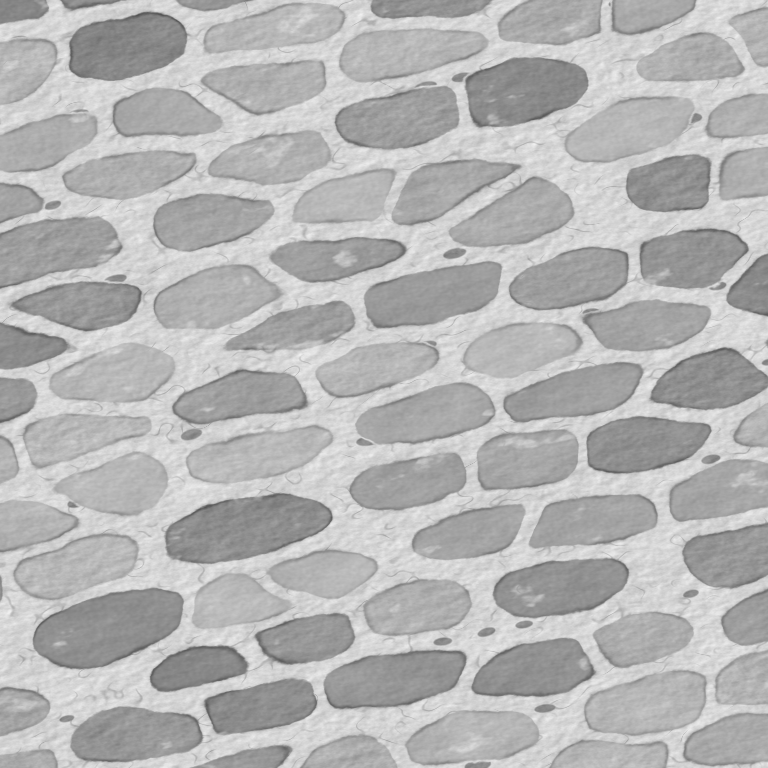
A Shadertoy shader for this texture:

```glsl
const float TILT = 0.2;                    // lean of the courses, radians
const vec2  CELL = vec2(0.180, 0.080);     // room for one stone
const vec2  JITTER = vec2(0.68, 0.50);
const float GAP_MIN = 0.005;               // half width of the joints
const float GAP_VARY = 0.008;
const float CORNER = 0.018;                // corner rounding
const float EDGE_SOFT = 0.0014;
const float STONE_DARK = 0.51;
const float STONE_LIGHT = 0.735;
const float MORTAR_TONE = 0.835;
const float OUTLINE_DEPTH = 0.17;
const float OUTLINE_WIDTH = 0.0026;
const float PEBBLE_CELL = 0.055;
const float PEBBLE_SHARE = 0.13;

vec2 hash2(vec2 p) {
    vec3 q = fract(vec3(p.xyx) * vec3(0.1031, 0.1030, 0.0973));
    q += dot(q, q.yzx + 33.33);
    return fract((q.xx + q.yz) * q.zy);
}

mat2 rotate(float a) {
    float c = cos(a), s = sin(a);
    return mat2(c, -s, s, c);
}

float gradientNoise(vec2 p) {
    vec2 i = floor(p), f = fract(p);
    vec2 u = f * f * f * (f * (f * 6.0 - 15.0) + 10.0);
    vec2 o = vec2(0.0, 1.0);
    float a = dot(hash2(i) * 2.0 - 1.0, f);
    float b = dot(hash2(i + o.yx) * 2.0 - 1.0, f - o.yx);
    float c = dot(hash2(i + o.xy) * 2.0 - 1.0, f - o.xy);
    float d = dot(hash2(i + o.yy) * 2.0 - 1.0, f - o.yy);
    return mix(mix(a, b, u.x), mix(c, d, u.x), u.y);
}

float fbm(vec2 p) {
    float sum = 0.0, amp = 0.6;
    for (int k = 0; k < 4; k++) {
        sum += amp * gradientNoise(p);
        p = rotate(0.3) * p * 2.03 + 17.3;
        amp *= 0.55;
    }
    return sum;
}

float smoothMin(float a, float b, float k) {
    float h = max(k - abs(a - b), 0.0) / k;
    return min(a, b) - 0.25 * h * h * k;
}

// Depth inside an ellipse, positive inside
float ellipseDepth(vec2 q, vec2 r) {
    float k = length(q / r);
    return k * (1.0 - k) / max(length(q / (r * r)), 0.001);
}

// Centre of a stone, each row slid sideways by its own amount
vec2 stoneCentre(vec2 id) {
    float slide = hash2(vec2(id.y, 7.0)).x;
    return id + 0.5 + (hash2(id + 40.0) - 0.5) * JITTER + vec2(slide, 0.0);
}

vec2 cellAt(vec2 g, float dx, float dy) {
    float row = floor(g.y) + dy;
    return vec2(floor(g.x - hash2(vec2(row, 7.0)).x) + dx, row);
}

// Depth inside the nearest stone in canvas units; also gives its id
float stoneDepth(vec2 p, out vec2 stoneId) {
    vec2 g = p / CELL, centre = vec2(0.0);
    float nearest = 1e5;
    for (float y = -1.0; y <= 1.0; y++)
    for (float x = -2.0; x <= 2.0; x++) {
        vec2 id = cellAt(g, x, y), c = stoneCentre(id);
        float d = dot(c - g, c - g);
        if (d < nearest) { nearest = d; stoneId = id; centre = c; }
    }
    float border = 1.0;
    for (float y = -2.0; y <= 2.0; y++)
    for (float x = -2.0; x <= 2.0; x++) {
        vec2 c = stoneCentre(cellAt(g, x, y)), away = c - centre;
        if (dot(away, away) < 0.0001) continue;
        float d = dot(0.5 * (c + centre) - g, away) / length(away / CELL);
        border = smoothMin(border, d, CORNER);
    }
    vec2 h = hash2(stoneId + 91.0), k = hash2(stoneId + 13.0);
    vec2 radius = CELL * mix(vec2(0.42, 0.42), vec2(0.72, 0.62), h);
    vec2 q = rotate((k.x - 0.5) * 0.4) * (g - centre) * CELL;
    return smoothMin(border - GAP_MIN - GAP_VARY * k.y, ellipseDepth(q, radius), 0.008);
}

void mainImage(out vec4 fragColor, in vec2 fragCoord) {
    vec2 p = rotate(TILT) * (fragCoord / iResolution.y) + 3.0;
    float soft = max(EDGE_SOFT, 0.8 / iResolution.y);

    // Ragged stone outlines
    vec2 warp = vec2(gradientNoise(p * 14.0), gradientNoise(p * 14.0 + 50.0));
    vec2 id;
    float depth = stoneDepth(p + warp * vec2(0.018, 0.010), id);
    depth += 0.005 * fbm(p * vec2(38.0, 55.0));
    float stone = smoothstep(-soft, soft, depth);

    // Relief lit from the upper left
    vec2 grain = p * vec2(42.0, 75.0);
    float relief = fbm(grain) - fbm(grain + vec2(-0.16, 0.22));
    float fine = gradientNoise(p * vec2(170.0, 230.0));
    float broad = fbm(p * vec2(11.0, 20.0) + 8.0);

    // Mortar with trowel marks and fine cracks
    float crack = 1.0 - smoothstep(0.0, 0.07, abs(gradientNoise(p * vec2(36.0, 62.0) + 21.0)));
    crack *= smoothstep(0.0, 0.3, gradientNoise(p * vec2(28.0, 40.0) + 70.0));
    float mortar = MORTAR_TONE + 0.07 * broad + 0.20 * relief + 0.035 * fine - 0.12 * crack;

    // Stone faces with streaks and smeared mortar
    float tone = mix(STONE_DARK, STONE_LIGHT, pow(hash2(id + 5.0).x, 0.65));
    float streak = fbm(p * vec2(18.0, 85.0) + hash2(id) * 9.0);
    float roughness = mix(0.4, 1.0, hash2(id + 63.0).y);
    float face = tone + roughness * (0.08 * streak + 0.17 * relief) + 0.08 * broad + 0.035 * fine;
    float smear = smoothstep(0.20, 0.36, fbm(p * vec2(13.0, 27.0) + 33.0));
    face = mix(face, mortar, 0.65 * smear);

    // Uneven dark rim
    float rim = exp(-pow((depth - 0.0012) / OUTLINE_WIDTH, 2.0));
    rim *= smoothstep(-0.35, 0.35, gradientNoise(p * 17.0 + 5.0));
    float value = mix(mortar, face, stone) - OUTLINE_DEPTH * rim;

    // Small dark pebbles in the joints
    vec2 pebbleId = floor(p / PEBBLE_CELL), h = hash2(pebbleId + 120.0);
    vec2 q = p - (pebbleId + 0.35 + 0.3 * h.yx) * PEBBLE_CELL;
    float pebble = ellipseDepth(q + warp * 0.006, vec2(0.014, 0.006) * (0.7 + 0.5 * h.y));
    pebble = smoothstep(-soft, soft, pebble) * step(h.x, PEBBLE_SHARE);
    pebble *= smoothstep(0.001, 0.004, -depth);
    value = mix(value, 0.54 + 0.2 * relief, pebble);

    fragColor = vec4(vec3(clamp(value, 0.0, 1.0)), 1.0);
}
```
